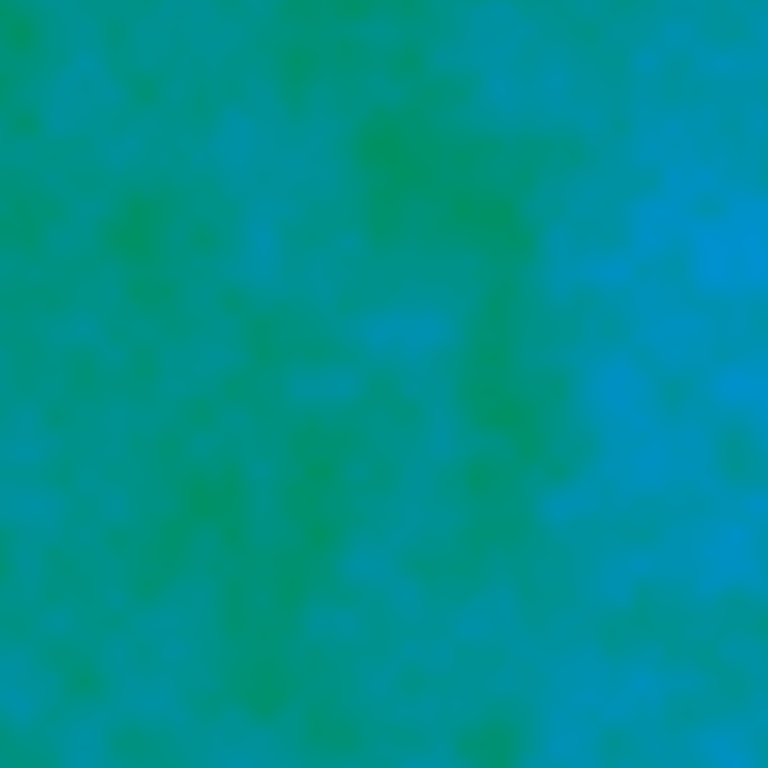
This texture is drawn by a Shadertoy shader. Its source:

```glsl
// Soft mottled teal field drifting from green to blue.
// Octaves of smooth value noise add blotches to a broad regional gradient;
// the sum drives only the blue channel, red and green stay constant.

const float RED = 0.0;
const float GREEN = 0.57;
const float BASE_BLUE = 0.532;
const vec2 BLUE_RANGE = vec2(0.39, 0.82);

// Integer hash of a lattice cell, from 0 to 1
float cellHash(ivec2 cell, uint seed) {
    uvec2 q = uvec2(cell + 4096);
    uint h = q.x * 73856093u ^ q.y * 19349663u ^ seed * 83492791u;
    h = (h ^ (h >> 16)) * 73244475u;
    h = (h ^ (h >> 15)) * 73244475u;
    return float((h ^ (h >> 16)) & 65535u) / 65535.0;
}

// Smoothly interpolated lattice noise, centred on zero
float valueNoise(vec2 p, uint seed) {
    ivec2 cell = ivec2(floor(p));
    vec2 f = fract(p);
    vec2 blend = f * f * (3.0 - 2.0 * f);
    float bottom = mix(cellHash(cell, seed), cellHash(cell + ivec2(1, 0), seed), blend.x);
    float top = mix(cellHash(cell + ivec2(0, 1), seed), cellHash(cell + ivec2(1, 1), seed), blend.x);
    return mix(bottom, top, blend.y) - 0.5;
}

// Blotches from broad patches down to small soft spots
float mottle(vec2 uv) {
    float sum = 0.0;
    sum += 0.16 * valueNoise(uv * 7.0 + 0.3, 1u);
    sum += 0.18 * valueNoise(uv * 13.0 + 0.6, 2u);
    sum += 0.11 * valueNoise(uv * 26.0 + 0.1, 3u);
    sum += 0.04 * valueNoise(uv * 47.0 + 0.8, 4u);
    return sum;
}

// Bluer right and lower regions, greener patch above the centre
float regionalTint(vec2 uv) {
    vec2 fromPatch = uv - vec2(0.46, 0.64);
    float rightSide = 0.13 * smoothstep(0.55, 1.0, uv.x);
    float lowerSide = 0.04 * (1.0 - uv.y);
    float greenPatch = 0.06 * exp(-dot(fromPatch, fromPatch) / 0.08);
    return rightSide + lowerSide - greenPatch;
}

void mainImage(out vec4 fragColor, in vec2 fragCoord) {
    vec2 uv = fragCoord / iResolution.xy;
    float blue = BASE_BLUE + regionalTint(uv) + mottle(uv);
    fragColor = vec4(RED, GREEN, clamp(blue, BLUE_RANGE.x, BLUE_RANGE.y), 1.0);
}
```
